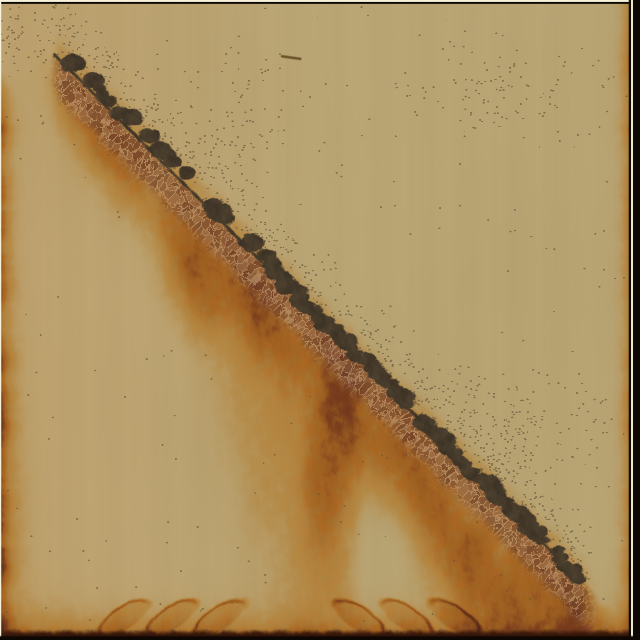
This texture is drawn by a Shadertoy shader. Its source:

```glsl
// Weathered painted panel with a diagonal scratch, dark nodules and rust runs below it.

vec2 hash2(vec2 p) {
    vec3 q = fract(p.xyx * vec3(0.1031, 0.1030, 0.0973));
    q += dot(q, q.yzx + 33.33);
    return fract((q.xx + q.yz) * q.zy);
}

// Nearest distance, second distance and random id of the nearest cell.
vec3 cellular(vec2 p) {
    vec3 best = vec3(8, 8, 0);
    for (int k = 0; k < 9; k++) {
        vec2 cell = floor(p) + vec2(k % 3 - 1, k / 3 - 1);
        float d = length(cell + hash2(cell) - p);
        if (d < best.x) best = vec3(d, best.x, hash2(cell + 71.0).x);
        else best.y = min(best.y, d);
    }
    return best;
}

// Layered sines, roughly -1 to 1.
float waves(vec2 p) {
    float sum = 0.0, amp = 0.5;
    for (int i = 0; i < 5; i++) {
        sum += amp * sin(p.x + 1.7 * sin(p.y + float(i)));
        p = mat2(1.5, 1.1, -1.1, 1.5) * p + 2.3;
        amp *= 0.6;
    }
    return sum;
}

float band(float x, float width) { return exp(-x * x / (width * width)); }

float glow(vec2 p, float x, float y, float w, float h) {
    return band(p.x - x, w) * band(p.y - y, h);
}

float segment(vec2 p, vec2 a, vec2 b) {
    vec2 ab = b - a;
    return length(p - a - ab * clamp(dot(p - a, ab) / dot(ab, ab), 0.0, 1.0));
}

// Pale ochre through orange to dark red brown.
vec3 rustColor(vec3 paint, float amount) {
    vec3 c = mix(paint, vec3(0.70, 0.52, 0.25), smoothstep(0.0, 0.35, amount));
    c = mix(c, vec3(0.64, 0.39, 0.13), smoothstep(0.3, 0.7, amount));
    c = mix(c, vec3(0.46, 0.23, 0.11), smoothstep(0.65, 1.05, amount));
    return mix(c, vec3(0.29, 0.14, 0.08), smoothstep(1.0, 1.5, amount));
}

// Runs of rust, placed by x and by the drop below the scratch.
float rustRuns(vec2 p, float drop) {
    vec2 q = vec2(p.x + 0.008 * waves(p * vec2(30, 12)), drop);
    float r = 0.5 * glow(q, 0.17, 0.06, 0.08, 0.07)
            + 0.55 * glow(q, 0.30, 0.12, 0.05, 0.09)
            + 0.5 * glow(q, 0.40, 0.08, 0.08, 0.08)
            + 0.3 * glow(q, 0.43, 0.22, 0.09, 0.25)
            + 0.65 * glow(q, 0.54 - 0.1 * drop, 0.16, 0.038, 0.26)
            + 0.55 * glow(q, 0.62, 0.10, 0.08, 0.09)
            + 0.65 * glow(q, 0.75, 0.15, 0.10, 0.10)
            + 0.5 * glow(q, 0.88, 0.07, 0.07, 0.08);
    r *= 1.0 - 0.75 * glow(p, 0.60, 0.14, 0.05, 0.08);
    return r * smoothstep(-0.01, 0.025, drop);
}

// Signed distance to the nodules scattered along the scratch.
float nodules(vec2 p) {
    float d = 1.0;
    for (int i = 0; i < 84; i++) {
        vec2 h = hash2(vec2(i, 5));
        float x = 0.10 + 0.81 * (float(i) + h.x) / 84.0;
        float lower = smoothstep(0.38, 0.48, x);
        if (h.y > mix(0.58, 0.96, lower)) continue;
        float lift = mix(0.016, 0.004, lower) + 0.014 * (h.x - 0.5);
        float radius = 0.009 + mix(0.016, 0.007, lower) * h.y;
        d = min(d, length((p - vec2(x, 1.0 - x + lift)) * vec2(0.9, 1.25)) - radius);
    }
    return d + 0.0025 * waves(p * 170.0);
}

// Arched smears: the left group leans right, the right group leans left.
float smears(vec2 p) {
    float sum = 0.0;
    for (int i = 0; i < 6; i++) {
        float side = i < 3 ? 1.0 : -1.0;
        vec2 q = p - vec2(0.377 - 0.182 * side + 0.075 * float(i % 3), 0.033);
        q *= mat2(0.85, 0.53 * side, -0.53 * side, 0.85);
        float r = length(q / vec2(0.045, 0.019)) + 0.06 * waves(p * 90.0);
        sum += 0.6 * band(r - 1.0, 0.13) * smoothstep(-0.012, 0.01, q.y)
             + 0.22 * (1.0 - smoothstep(0.7, 1.0, r));
    }
    return sum;
}

void mainImage(out vec4 fragColor, in vec2 fragCoord) {
    vec2 p = fragCoord / iResolution.xy;
    float px = 1.0 / iResolution.y;
    float drop = 1.0 - p.x - p.y + 0.006 * waves(p * 60.0);
    float along = smoothstep(0.075, 0.10, p.x) * (1.0 - smoothstep(0.90, 0.94, p.x));
    float grain = waves(p * vec2(150, 110));

    // Paint with faint vertical brush marks
    vec3 color = mix(vec3(0.735, 0.63, 0.43), vec3(0.72, 0.64, 0.45), smoothstep(0.0, 0.6, p.x));
    color += 0.006 * (waves(vec2(p.x * 90.0, 1)) + waves(p * 5.0));

    // Rust below the scratch, along the sides and across the base
    float patches = 0.55 + 0.45 * waves(vec2(2, p.y * 28.0));
    float rust = rustRuns(p, drop) + smears(p) + 0.75 * exp(-p.y / 0.028);
    rust += along * 0.55 * smoothstep(-0.012, 0.015, drop) * exp(-max(drop, 0.0) / 0.055);
    rust += along * 0.22 * band(drop + 0.015, 0.025);
    rust += (0.25 + 0.9 * patches) * exp(-p.x / 0.013) * (1.0 - smoothstep(0.82, 0.9, p.y));
    rust += 0.25 * exp(-p.x / 0.04) * (1.0 - smoothstep(0.1, 0.8, p.y));
    rust += (0.35 + 0.3 * patches) * exp((p.x - 0.985) / 0.012);
    rust *= 1.0 + 0.16 * grain + 0.12 * waves(p * vec2(70, 22));
    color = rustColor(color, rust) * (1.0 + 0.05 * grain * smoothstep(0.15, 0.6, rust));

    // Flaking crust with pale veins
    vec3 flakes = cellular(p * 95.0 + 0.5 * grain);
    float crust = along * smoothstep(-0.008, 0.008, drop) * (1.0 - smoothstep(0.045, 0.075, drop));
    vec3 crustColor = mix(vec3(0.40, 0.23, 0.16), vec3(0.60, 0.43, 0.30), flakes.z);
    crustColor = mix(vec3(0.73, 0.59, 0.45), crustColor, smoothstep(0.03, 0.22, flakes.y - flakes.x));
    color = mix(color, crustColor, 0.68 * crust);

    // Fine dark specks in drifting clusters
    vec3 dots = cellular(p * vec2(190, 240));
    float density = 0.004 + 0.3 * along * band(drop + 0.045, 0.04)
        + 0.25 * glow(p, 0.05, 0.95, 0.06, 0.05) + 0.16 * glow(p, 0.35, 0.80, 0.08, 0.09)
        + 0.12 * glow(p, 0.78, 0.85, 0.13, 0.07) + 0.2 * glow(p, 0.82, 0.34, 0.12, 0.06);
    density *= 0.8 + 0.6 * waves(p * 35.0);
    float speck = step(dots.z, density) * (1.0 - smoothstep(0.18, 0.48, dots.x));
    color = mix(color, vec3(0.40, 0.34, 0.23), 0.65 * speck);

    // Nodules, scratch and a stray mark
    float scratch = segment(p, vec2(0.085, 0.915), vec2(0.9, 0.1)) + 0.001 * grain;
    float d = min(nodules(p), scratch - 0.0018);
    vec3 nodule = vec3(0.27, 0.225, 0.165) * (1.0 + 0.13 * grain);
    color = mix(nodule, color, smoothstep(-px, 1.5 * px, d));
    float mark = segment(p, vec2(0.441, 0.912), vec2(0.469, 0.908)) - 0.002;
    color = mix(vec3(0.42, 0.32, 0.16), color, smoothstep(-px, px, mark));

    // Dark base and border with thin bright edges
    vec3 white = vec3(0.97, 0.95, 0.86), dark = vec3(0.05, 0.03, 0.01);
    color = mix(vec3(0.22, 0.09, 0.04), color, smoothstep(0.008, 0.018, p.y + 0.002 * grain));
    color = mix(color, dark, smoothstep(0.993, 0.995, p.y));
    color = mix(color, white, smoothstep(0.996, 0.998, p.y));
    color = mix(white, color, smoothstep(0.001, 0.003, p.x));
    color = mix(color, dark, smoothstep(0.981, 0.984, p.x));
    color = mix(color, white, smoothstep(0.985, 0.987, p.x));
    color = mix(color, dark, smoothstep(0.988, 0.990, p.x));
    color = mix(dark, color, smoothstep(0.004, 0.008, p.y));
    fragColor = vec4(color, 1);
}
```
